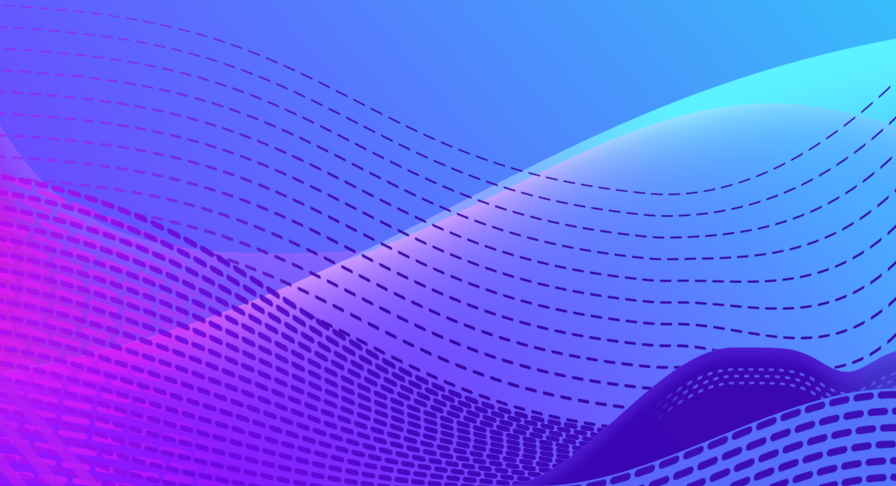
This background is drawn by a Shadertoy shader. Its source:

```glsl
// Overlapping translucent waves from magenta to cyan, crossed by fans of dashed lines.
// Each wave edge is a height curve over x; each fan is a repeated copy of one curve,
// cut into rounded dashes and tinted from magenta to indigo.

const vec3 INDIGO  = vec3(0.22, 0.01, 0.69);
const vec3 VIOLET  = vec3(0.52, 0.08, 1.00);
const vec3 MAGENTA = vec3(0.86, 0.12, 0.97);
const vec3 LILAC   = vec3(0.86, 0.66, 1.00);
const vec3 CYAN    = vec3(0.36, 0.95, 1.00);

float hash(float n) { return fract(sin(n * 91.7 + 4.1) * 437.5); }

float sigmoid(float x, float centre, float steepness) {
    return 1.0 / (1.0 + exp((centre - x) * steepness));
}

// Bell curve with its peak at centre
float bell(float x, float centre, float width) {
    float d = (x - centre) / width;
    return exp(-d * d);
}

// Antialiased coverage of a positive signed height
float fill(float d) {
    float pixel = 1.0 / iResolution.y;
    return smoothstep(-pixel, pixel, d);
}

// Wave edges
float mainEdge(float x)  { return 0.58 + 0.43 * tanh((x - 0.51) * 2.2); }
float innerEdge(float x) { return 0.347 + 0.44 * bell(x, 0.86, 0.412); }
float leftEdge(float x)  { return 0.448 + 0.295 * exp(-x / 0.095) + 0.2 * x * x; }
float foldEdge(float x) {
    return 0.285 * smoothstep(0.56, 0.82, x) - 0.05 * bell(x, 0.945, 0.04);
}
float foldBase(float x)  { return 0.2 * smoothstep(0.6, 1.0, x); }

// Topmost line of the thin and the thick fan
float thinTop(float x) {
    float rise = max(x - 0.72, 0.0);
    return 0.58 + 0.42 * sigmoid(x, 0.4, -9.0) + 3.2 * rise * rise;
}
float thickTop(float x) { return 0.08 + 0.6 * sigmoid(x, 0.32, -8.0); }

// Rounded dashes along the lines where row is a whole number from zero up
float dashes(float row, float x, float halfWidth, float period, float duty) {
    float index = max(floor(row + 0.5), 0.0);
    float slope = max(length(vec2(dFdx(row), dFdy(row))), 1e-4);
    float across = abs(row - index) / (slope * iResolution.y);
    float along = abs(fract(x / period + hash(index)) - 0.5) * period;
    float past = max(along - 0.5 * duty * period + halfWidth, 0.0);
    return fill(halfWidth - length(vec2(past, across)));
}

vec3 backdrop(vec2 uv) {
    float t = clamp(0.75 * uv.x + 0.35 * (uv.y - 0.5), 0.0, 1.0);
    return mix(vec3(0.43, 0.26, 1.0), vec3(0.2, 0.78, 0.98), t);
}

vec3 waves(vec2 uv) {
    float x = uv.x;
    vec3 color = backdrop(uv);

    // Left wave with a lilac rim and a magenta core
    float depth = leftEdge(x) - uv.y;
    vec3 leftColor = mix(color, vec3(0.7, 0.38, 1.0), 0.5 * exp(-max(depth, 0.0) / 0.1));
    float core = exp(-x / 0.16) * smoothstep(0.0, 0.22, depth);
    color = mix(color, mix(leftColor, MAGENTA * 0.92, core), fill(depth));

    // Cyan band under the main edge
    float edge = mainEdge(x);
    vec3 band = mix(vec3(0.55, 0.62, 1.0), CYAN, smoothstep(0.48, 0.78, x));
    band = mix(band, vec3(0.32, 0.78, 1.0), smoothstep(0.0, 0.28, edge - uv.y));
    color = mix(color, band, fill(edge - uv.y));

    // Large body with a glowing rim
    depth = min(edge, innerEdge(x)) - uv.y;
    float t = clamp(x + 0.5 * uv.y - 0.25, 0.0, 1.0);
    vec3 body = mix(VIOLET, vec3(0.29, 0.66, 1.0), t);
    vec3 rim = mix(MAGENTA, LILAC, smoothstep(0.08, 0.4, x));
    rim = mix(rim, vec3(0.62, 0.96, 1.0), smoothstep(0.5, 0.8, x));
    float strength = mix(0.85, 0.45, smoothstep(0.75, 1.0, x));
    body = mix(body, rim, strength * exp(-max(depth, 0.0) / mix(0.11, 0.06, x)));
    return mix(color, body, fill(depth));
}

void mainImage(out vec4 fragColor, in vec2 fragCoord) {
    vec2 uv = fragCoord / iResolution.xy;
    float x = uv.x, y = uv.y, run = x * 1.842;
    vec3 color = waves(uv);
    float fold = foldEdge(x), thick = thickTop(x);
    float aboveFold = fill(y - fold);

    // Thin fan, heavier towards its lower lines
    float row = (thinTop(x) - y) / (0.0445 + 0.03 * smoothstep(0.75, 1.0, x));
    float width = mix(0.0015, 0.0033, clamp(row / 10.0, 0.0, 1.0));
    vec3 ink = mix(vec3(0.58, 0.15, 0.93), INDIGO * 0.9, smoothstep(0.05, 0.45, x));
    float mask = aboveFold * fill(y - thick) * mix(0.7, 0.95, smoothstep(0.1, 0.4, x));
    color = mix(color, ink, mask * dashes(row, run, width, 0.036, 0.66));

    // Crossing magenta strokes at the left
    row = (0.64 - 0.75 * x - y) / (0.034 - 0.03 * x);
    mask = 0.65 * (1.0 - smoothstep(0.08, 0.3, x));
    color = mix(color, MAGENTA, mask * dashes(row, run, 0.006, 0.07, 0.85));

    // Thick fan narrowing into the fold
    row = (thick - y) / mix(0.032, 0.011, smoothstep(0.1, 0.65, x));
    ink = mix(vec3(0.66, 0.07, 0.95), vec3(0.4, 0.03, 0.86), smoothstep(0.02, 0.25, x));
    ink = mix(ink, INDIGO, smoothstep(0.22, 0.5, x + 0.25 * (y - 0.2)));
    color = mix(color, ink, 0.9 * aboveFold * dashes(row, run, 0.0056, 0.034, 0.84));

    // Broad diagonal ribbons in the lower left corner
    row = (0.22 - 2.1 * x - y) / 0.085;
    color = mix(color, vec3(0.7, 0.12, 0.96), 0.75 * dashes(row, run, 0.011, 0.6, 1.1));

    // Dark fold, with pale flecks under its crest
    float base = foldBase(x);
    mask = (1.0 - aboveFold) * fill(y - base) * mix(0.96, 0.65, smoothstep(0.9, 1.0, x));
    color = mix(color, mix(INDIGO, vec3(0.29, 0.08, 0.8), smoothstep(0.04, 0.0, fold - y)), mask);
    row = (fold - 0.045 - y) / 0.014;
    mask *= smoothstep(0.72, 0.78, x) * (1.0 - smoothstep(2.4, 2.6, row));
    color = mix(color, vec3(0.4, 0.43, 1.0), 0.8 * mask * dashes(row, run, 0.0025, 0.021, 0.5));

    // Dashes beneath the fold
    row = (base - 0.012 - y) / 0.034;
    mask = fill(base - y) * smoothstep(0.6, 0.64, x);
    color = mix(color, vec3(0.33, 0.42, 0.97), 0.7 * mask);
    color = mix(color, INDIGO, 0.9 * mask * dashes(row, run, 0.0075, 0.05, 0.85));

    fragColor = vec4(color, 1.0);
}
```
